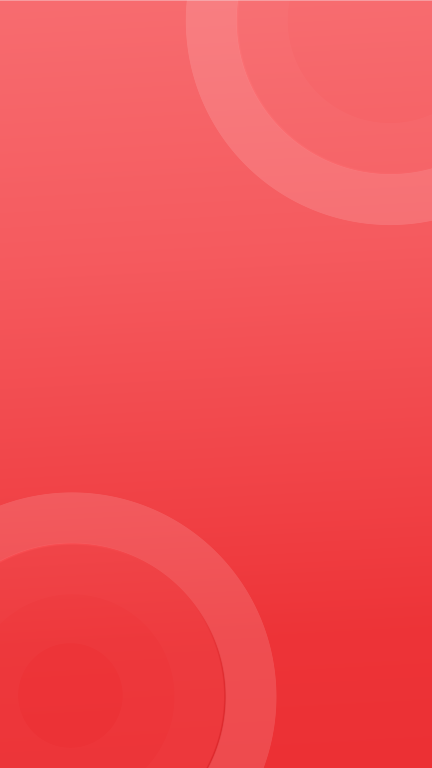
Give the GLSL for this background, as a WebGL 2 fragment shader.

```glsl
#version 300 es
precision highp float;

uniform vec2 u_resolution;
out vec4 fragColor;

// Smooth coverage of a disc, one pixel wide at its edge
float disc(float dist, float radius) {
    float pixel = 1.0 / u_resolution.x;
    return smoothstep(0.5 * pixel, -0.5 * pixel, dist - radius);
}

// Vertical gradient, t runs from the top (0) to the bottom (1)
vec3 backdrop(float t) {
    vec3 color = mix(vec3(0.968, 0.420, 0.434), vec3(0.960, 0.353, 0.369), clamp(t / 0.33, 0.0, 1.0));
    color = mix(color, vec3(0.941, 0.250, 0.266), clamp((t - 0.33) / 0.34, 0.0, 1.0));
    color = mix(color, vec3(0.929, 0.202, 0.217), clamp((t - 0.67) / 0.16, 0.0, 1.0));
    return mix(color, vec3(0.925, 0.188, 0.204), clamp((t - 0.83) / 0.17, 0.0, 1.0));
}

// White veil of concentric discs: bright outer ring, fainter ones inside
float ringVeil(float dist, float middle, float inner) {
    float veil = 0.128 * disc(dist, 0.473);
    veil = mix(veil, middle, disc(dist, 0.355));
    veil = mix(veil, inner, disc(dist, 0.237));
    return veil;
}

// Thin line along the inner edge of the bright ring
float rim(float dist) {
    return smoothstep(0.004, 0.0, abs(dist - 0.354));
}

void main() {
    // Width is one unit; the canvas height follows its aspect
    vec2 p = gl_FragCoord.xy / u_resolution.x;
    float height = u_resolution.y / u_resolution.x;
    float t = 1.0 - p.y / height + 0.03 * (p.x - 0.5);
    vec3 color = backdrop(t);

    // Upper right rings
    vec2 upper = p - vec2(0.903, height - 0.048);
    float upperDist = length(upper);
    color = mix(color, vec3(1.0), ringVeil(upperDist, 0.032, 0.008));
    float upperLit = smoothstep(0.2, 0.9, dot(upper / max(upperDist, 0.001), vec2(-0.8, -0.6)));
    color += 0.015 * upperLit * rim(upperDist);

    // Lower left rings
    vec2 lower = p - vec2(0.167, 0.165);
    float lowerDist = length(lower);
    float lowerVeil = ringVeil(lowerDist, 0.036, 0.022);
    lowerVeil = mix(lowerVeil, 0.004, disc(length(p - vec2(0.163, 0.168)), 0.121));
    color = mix(color, vec3(1.0), lowerVeil);

    // Lit rim at the upper left, shaded rim at the lower right
    vec2 direction = lower / max(lowerDist, 0.001);
    float lit = smoothstep(0.4, 1.0, dot(direction, vec2(-0.5, 0.866)));
    float shade = smoothstep(0.5, 1.0, dot(direction, vec2(0.94, -0.34)));
    color += (0.03 * lit - 0.06 * shade) * rim(lowerDist);

    // Pale hairline on the top edge
    float hairline = smoothstep(height - 0.0035, height, p.y);
    color = mix(color, vec3(0.96, 0.78, 0.80), 0.7 * hairline);

    fragColor = vec4(color, 1.0);
}
```
